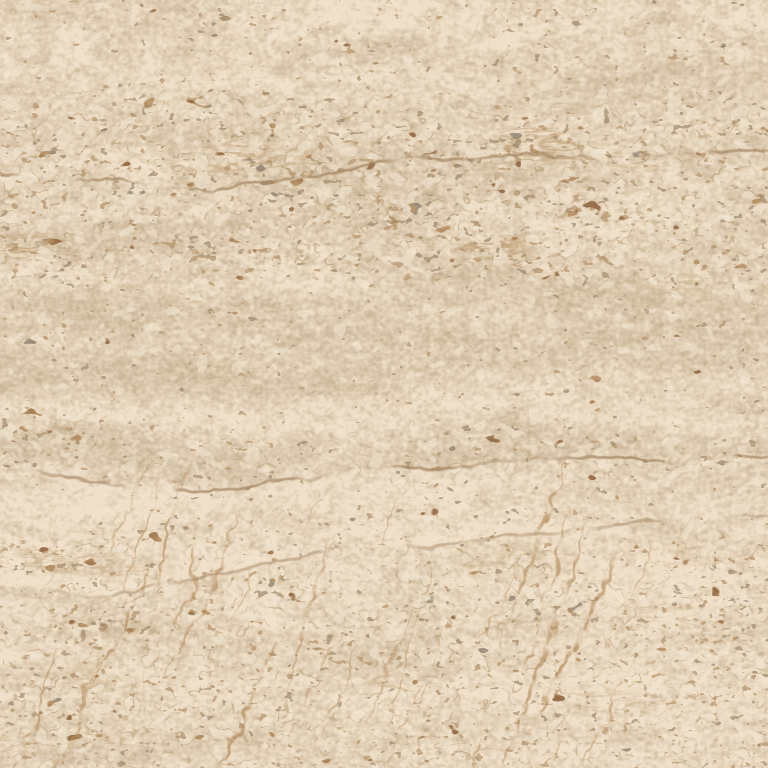
Write a three.js fragment shader that draws this texture.

```glsl
varying vec2 vUv;

vec2 hash2(vec2 p) {
  p = vec2(dot(p, vec2(127.1, 311.7)), dot(p, vec2(269.5, 183.3)));
  return fract(sin(p) * 43758.545);
}

float gradientNoise(vec2 p) {
  vec2 i = floor(p), f = fract(p);
  vec2 u = f * f * f * (f * (f * 6.0 - 15.0) + 10.0);
  vec2 e = vec2(0.0, 1.0);
  float a = dot(hash2(i) * 2.0 - 1.0, f);
  float b = dot(hash2(i + e.yx) * 2.0 - 1.0, f - e.yx);
  float c = dot(hash2(i + e.xy) * 2.0 - 1.0, f - e.xy);
  float d = dot(hash2(i + e.yy) * 2.0 - 1.0, f - e.yy);
  return mix(mix(a, b, u.x), mix(c, d, u.x), u.y);
}

float fbm(vec2 p) {
  float sum = 0.0, amp = 1.0;
  for (int i = 0; i < 4; i++) {
    sum += amp * gradientNoise(p);
    p = p * 2.03 + 17.3;
    amp *= 0.55;
  }
  return sum;
}

float band(float y, float low, float high, float soft) {
  return smoothstep(low - soft, low + soft, y) - smoothstep(high - soft, high + soft, y);
}

// Ragged grains where noise rises above a level
float grains(vec2 p, float level) {
  float n = gradientNoise(p) + 0.5 * gradientNoise(p * 2.1 + 9.0);
  return smoothstep(level, level + 0.14, n);
}

// Signed height above a sagging bedding seam
float seamHeight(vec2 p, float base, float rise, float sagAt) {
  float sag = 0.032 * exp(-pow((p.x - sagAt) / 0.14, 2.0));
  return p.y - base - rise * p.x + sag - 0.016 * fbm(vec2(p.x * 8.0, base * 90.0));
}

float seamLine(vec2 p, float h) {
  float broken = smoothstep(-0.25, 0.2, fbm(p * vec2(8.0, 5.0)));
  return broken * (1.0 - smoothstep(0.0005, 0.0034, abs(h + 0.004 * gradientNoise(p * 60.0))));
}

// Steep leaning cracks across the lower beds
float cracks(vec2 p) {
  float wobble = 0.02 * gradientNoise(p * 11.0) + 0.013 * gradientNoise(p * 37.0) + 0.006 * gradientNoise(p * 90.0);
  float breakup = smoothstep(-0.15, 0.2, fbm(p * vec2(40.0, 25.0)));
  float mask = 0.0;
  for (int i = 0; i < 36; i++) {
    vec2 a = hash2(vec2(float(i), 5.3)), b = hash2(vec2(float(i), 8.9));
    float t = (p.y - 0.01 - 0.33 * a.y) / (0.03 + 0.1 * b.x);
    float taper = max(1.0 - t * t, 0.0);
    float dx = p.x - 0.06 - 0.8 * (float(i) + 2.0 * a.x) / 36.0 + wobble - (0.25 + 0.3 * b.y) * (p.y - 0.18);
    float width = 0.002 + 0.0032 * b.x * b.x * taper;
    float line = 1.0 - smoothstep(width * 0.2, width, abs(dx));
    mask = max(mask, line * sqrt(taper) * (0.4 + 0.55 * b.x));
  }
  return mask * (0.25 + 0.75 * breakup);
}

void main() {
  vec2 p = vUv;
  float y = p.y + 0.026 * fbm(p * vec2(2.5, 4.0)) + 0.008 * fbm(p * 22.0);
  float upperBed = band(y, 0.64, 0.87, 0.035), lowerBed = band(y, -0.2, 0.3, 0.05);
  float seamA = seamHeight(p, 0.775, 0.03, 0.28);
  float seamB = seamHeight(p, 0.385, 0.02, 0.26);
  float seamC = seamHeight(p, 0.245, 0.085, 0.15);
  float clump = fbm(p * vec2(6.0, 19.0) + 29.0);
  float crowd = 0.04 + 0.2 * upperBed + 0.14 * lowerBed + 0.1 * band(y, 0.38, 0.45, 0.02);

  // Bedding, mottling and grain
  float tone = 1.6 * fbm(p * vec2(3.0, 15.0)) + 1.2 * fbm(p * vec2(14.0, 24.0) + 5.0);
  tone += 1.7 * fbm(p * vec2(44.0, 60.0) + 2.0) + 2.1 * gradientNoise(p * vec2(105.0, 130.0));
  tone += 2.2 * gradientNoise(p * vec2(175.0, 200.0));
  tone += 0.7 * band(y, 0.445, 0.475, 0.012) - 0.7 * band(y, 0.39, 0.44, 0.015);
  tone += 0.35 * band(y, 0.0, 0.36, 0.03) - 0.55 * band(y, 0.49, 0.63, 0.03) - 0.2 * upperBed;
  tone += 0.9 * smoothstep(0.0, 0.3, fbm(p * vec2(17.0, 23.0))) * band(y, 0.88, 1.2, 0.03);
  tone += 0.7 * (1.0 - smoothstep(-0.004, 0.001, seamB)) * exp(min(seamB, 0.0) * 22.0);
  tone += 1.3 * smoothstep(-0.002, 0.004, seamC) * exp(-max(seamC, 0.0) * 32.0) * (1.0 - 0.8 * p.x);
  vec3 color = vec3(0.889, 0.820, 0.721) + vec3(0.038, 0.043, 0.05) * clamp(tone, -2.6, 1.35);

  // Ochre streaks along the bedding
  float streak = 1.0 - smoothstep(0.02, 0.13, abs(fbm(p * vec2(9.0, 42.0) + 11.0)));
  streak *= smoothstep(0.08, 0.4, gradientNoise(p * vec2(5.0, 17.0) + 3.0));
  color = mix(color, vec3(0.72, 0.58, 0.40), 0.5 * streak * (0.2 + 0.8 * upperBed + 0.4 * lowerBed));

  // Pale nodules and their thin broken rims
  float nodule = gradientNoise(p * vec2(44.0, 58.0) + 50.0) + 0.4 * gradientNoise(p * 100.0);
  float rim = band(nodule, 0.05, 0.12, 0.03) * smoothstep(0.0, 0.25, gradientNoise(p * vec2(50.0, 70.0)));
  color = mix(color, vec3(0.945, 0.895, 0.815), 0.55 * smoothstep(0.14, 0.25, nodule + 0.4 * crowd - 0.08));
  color = mix(color, vec3(0.72, 0.61, 0.46), min(3.0 * crowd, 0.6) * rim);

  // Brown grains and rusty, ochre or grey pits
  float hue = gradientNoise(p * vec2(19.0, 30.0) + 70.0);
  vec3 brown = mix(vec3(0.70, 0.56, 0.39), vec3(0.60, 0.51, 0.40), smoothstep(-0.15, 0.15, hue));
  float fine = grains(p * vec2(78.0, 112.0), 0.39 - 0.65 * crowd - 0.2 * clump);
  color = mix(color, brown, 0.65 * fine);
  float pit = grains(p * vec2(38.0, 62.0) + 23.0, 0.53 - 0.65 * crowd - 0.35 * clump);
  vec3 mineral = mix(vec3(0.53, 0.35, 0.19), vec3(0.69, 0.53, 0.34), smoothstep(-0.2, 0.05, hue));
  mineral = mix(mineral, vec3(0.56, 0.51, 0.44), smoothstep(0.12, 0.22, hue));
  color = mix(color, mineral, 0.8 * pit);

  // Seams and cracks
  float seams = max(seamLine(p, seamA), max(seamLine(p, seamB), 0.7 * seamLine(p, seamC)));
  color = mix(color, vec3(0.64, 0.52, 0.38), 0.7 * seams);
  color = mix(color, vec3(0.70, 0.54, 0.35), 0.75 * cracks(p));
  gl_FragColor = vec4(color, 1.0);
}
```
